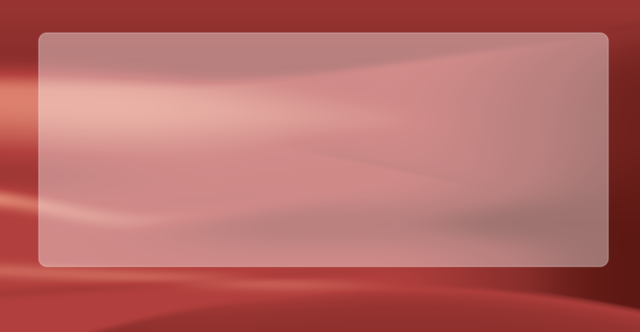
Reproduce this background procedurally as a Shadertoy shader.

```glsl
#define PANEL_MIN vec2(0.060, 0.098)
#define PANEL_MAX vec2(0.951, 0.804)
#define PANEL_RADIUS 0.026
#define PANEL_ALPHA 0.39
#define BORDER_ALPHA 0.10
#define SHADE vec3(0.36, 0.09, 0.07)
#define CRIMSON vec3(0.56, 0.19, 0.18)
#define ROSE vec3(0.70, 0.25, 0.24)
#define SALMON vec3(0.88, 0.53, 0.45)

// Bell-shaped band of the given half width
float band(float offset, float width) {
    float t = offset / width;
    return exp(-t * t);
}

// Crisp at zero, fading out on the positive side
float rim(float offset, float fade, float soft) {
    return smoothstep(-soft, soft, offset) * exp(-max(offset, 0.0) / fade);
}

// Light level to silk colour
vec3 silkColor(float level) {
    vec3 color = mix(SHADE, CRIMSON, smoothstep(0.0, 0.33, level));
    color = mix(color, ROSE, clamp((level - 0.33) / 0.29, 0.0, 1.0));
    return mix(color, SALMON, clamp((level - 0.62) / 0.38, 0.0, 1.0));
}

// Light on the broad middle sheet; y runs downward
float middleSheet(vec2 p, float topEdge) {
    float level = mix(0.61, 0.14, smoothstep(0.58, 1.0, p.x));
    level -= 0.10 * smoothstep(0.5, 1.0, p.x) * smoothstep(0.4, 0.75, p.y);

    // Bright wedge narrowing to the right
    float wedgeWidth = mix(0.125, 0.035, smoothstep(0.1, 0.72, p.x));
    float wedge = band(p.y - 0.30 - 0.10 * p.x, wedgeWidth);
    level += 0.36 * wedge * (1.0 - smoothstep(0.15, 0.78, p.x));
    level += 0.20 * rim(p.y - topEdge, 0.07, 0.02) * smoothstep(0.5, 0.9, p.x);

    // Shadow above the slanting fold
    float fold = 0.44 + 0.40 * (p.x - 0.44);
    float foldSpan = smoothstep(0.40, 0.56, p.x) * (1.0 - smoothstep(0.62, 0.80, p.x));
    level -= 0.13 * foldSpan * rim(fold - p.y, 0.045, 0.008);

    // Hollow at the left and the wide lower shadow
    level -= 0.16 * band(p.y - 0.52, 0.07) * (1.0 - smoothstep(0.0, 0.35, p.x));
    float hollow = smoothstep(0.12, 0.5, p.x) * (1.0 - smoothstep(0.7, 1.0, p.x));
    level -= 0.31 * hollow * band(p.y - 0.70 + 0.04 * p.x, 0.075);

    // Curved ridge
    float ridge = 0.595 + 0.07 * smoothstep(-0.04, 0.22, p.x)
                - 0.40 * pow(max(p.x - 0.22, 0.0), 1.3);
    float ridgeLight = 0.32 * exp(-7.0 * p.x) + 0.09 * (1.0 - smoothstep(0.3, 0.62, p.x));
    level += ridgeLight * band(p.y - ridge, 0.028);

    // Warm streaks near the bottom
    float streak = 0.815 + 0.09 * p.x;
    float streakFade = 1.0 - smoothstep(0.35, 0.72, p.x);
    level += 0.20 * streakFade * band(p.y - streak, 0.024);
    level -= 0.10 * streakFade * band(p.y - 0.885 + 0.12 * p.x, 0.016);
    return level;
}

float silkLevel(vec2 p) {
    // Dark top sheet, blurred into the middle one at the left
    float topEdge = 0.262 - 0.29 * pow(max(p.x - 0.30, 0.0), 1.25);
    float topSoft = mix(0.11, 0.022, smoothstep(0.0, 0.55, p.x));
    float topLevel = mix(0.40, 0.26, smoothstep(0.0, 0.2, p.y));
    float level = mix(topLevel, middleSheet(p, topEdge),
                      smoothstep(topEdge - topSoft, topEdge + 0.015, p.y));

    // Bottom sheet with a lit upper rim
    float arc = p.x - 0.64;
    float depth = p.y - 0.87 - 0.55 * arc * arc;
    float rimLight = 0.30 * smoothstep(0.15, 0.5, p.x);
    float bottomLevel = 0.33 + rimLight * exp(-max(depth, 0.0) / 0.035);
    return mix(level, bottomLevel, smoothstep(-0.018, 0.012, depth));
}

float roundedBox(vec2 p, vec2 halfSize, float radius) {
    vec2 q = abs(p) - halfSize + radius;
    return length(max(q, 0.0)) + min(max(q.x, q.y), 0.0) - radius;
}

void mainImage(out vec4 fragColor, in vec2 fragCoord) {
    vec2 uv = fragCoord / iResolution.xy;
    vec2 p = vec2(uv.x, 1.0 - uv.y);
    vec3 color = silkColor(silkLevel(p));

    // Frosted panel, measured in canvas heights
    vec2 aspect = vec2(iResolution.x / iResolution.y, 1.0);
    vec2 center = 0.5 * (PANEL_MIN + PANEL_MAX);
    vec2 halfSize = 0.5 * (PANEL_MAX - PANEL_MIN) * aspect;
    float dist = roundedBox((p - center) * aspect, halfSize, PANEL_RADIUS);
    float pixel = 1.0 / iResolution.y;
    float panel = 1.0 - smoothstep(-pixel, pixel, dist);
    float border = panel * smoothstep(-0.006, -0.001, dist);
    color = mix(color, vec3(1.0), PANEL_ALPHA * panel + BORDER_ALPHA * border);

    fragColor = vec4(color, 1.0);
}
```
